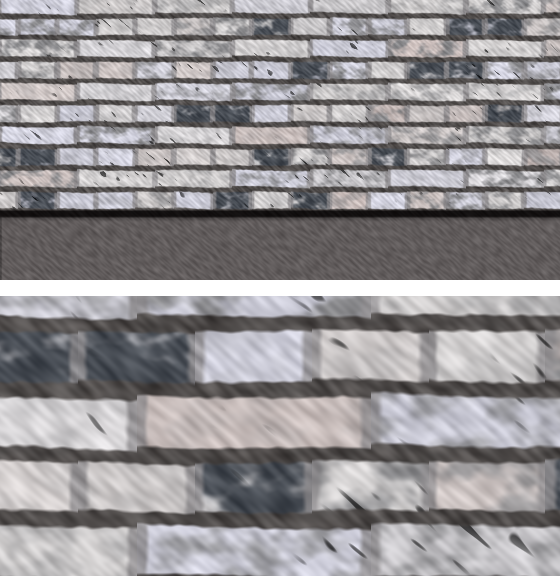
Top: the whole. Bottom: its middle third, enlarged.
Reproduce this texture procedurally as a WebGL 1 fragment shader.

```glsl
precision highp float;

uniform vec2 u_resolution;

// Layout, in canvas heights
const float PANEL_TOP = 0.224;
const float LEDGE_TOP = 0.249;
const float WALL_BASE = 0.2455;
const float ROW_PITCH = 0.0775;
const float MORTAR_WIDTH = 0.0185;
const float JOINT_WIDTH = 0.017;
const float LONG_PITCH = 0.278;
const float LONG_SHIFT = -0.004;
const float SHORT_SHIFT = 0.065;
const float BRICK_TILT = 0.022;
const float WAVINESS = 0.006;

// Wear
const float DARK_SHARE = 0.15;
const float STREAK_STRENGTH = 0.17;
const float FLECK_STRENGTH = 0.6;
const vec2 STREAK_DIR = vec2(0.75, -0.66);

// Colours
const vec3 COOL_BRICK = vec3(0.83, 0.83, 0.88);
const vec3 PALE_BRICK = vec3(0.85, 0.84, 0.84);
const vec3 WARM_BRICK = vec3(0.79, 0.74, 0.73);
const vec3 GREY_WEAR = vec3(0.53, 0.53, 0.54);
const vec3 SLATE = vec3(0.28, 0.30, 0.33);
const vec3 JOINT = vec3(0.55, 0.54, 0.55);
const vec3 MORTAR = vec3(0.31, 0.295, 0.29);
const vec3 PANEL = vec3(0.38, 0.36, 0.36);
const vec3 LEDGE = vec3(0.07, 0.06, 0.06);

float hash(vec2 p) {
  vec3 q = fract(p.xyx * vec3(0.1031, 0.1030, 0.0973));
  q += dot(q, q.yzx + 33.33);
  return fract((q.x + q.y) * q.z);
}

float cornerSlope(vec2 cell, vec2 offset) {
  float angle = 6.2832 * hash(cell);
  return dot(vec2(cos(angle), sin(angle)), offset);
}

// Gradient noise, about -0.7 to 0.7
float noise(vec2 p) {
  vec2 i = floor(p), f = p - i;
  vec2 w = f * f * f * (f * (f * 6.0 - 15.0) + 10.0);
  vec2 e = vec2(1.0, 0.0);
  float low = mix(cornerSlope(i, f), cornerSlope(i + e.xy, f - e.xy), w.x);
  float high = mix(cornerSlope(i + e.yx, f - e.yx), cornerSlope(i + e.xx, f - e.xx), w.x);
  return mix(low, high, w.y);
}

float fbm(vec2 p) {
  float sum = 0.0, amplitude = 0.6;
  for (int i = 0; i < 3; i++) {
    sum += amplitude * noise(p);
    p = p * 2.03 + 17.0;
    amplitude *= 0.5;
  }
  return sum;
}

// Coverage of a band of half size h around zero
float band(float d, float h, float softness) {
  return 1.0 - smoothstep(-softness, softness, abs(d) - h);
}

vec3 brickColor(vec2 id, vec2 p, float isShort) {
  float tint = hash(id + 3.0);
  vec3 color = mix(COOL_BRICK, PALE_BRICK, smoothstep(0.2, 0.6, tint));
  color = mix(color, WARM_BRICK, smoothstep(0.75, 1.0, tint));
  color *= 0.94 + 0.09 * hash(id + 11.0);

  // Grey mottling, stronger on some bricks
  float mottle = fbm(p * vec2(15.0, 23.0) + id * 7.3);
  float worn = 0.2 + 0.8 * smoothstep(0.4, 0.9, hash(id + 23.0));
  color = mix(color, GREY_WEAR, worn * smoothstep(-0.2, 0.25, mottle));

  // Occasional slate headers
  float dark = isShort * step(1.0 - DARK_SHARE, hash(id + 41.0));
  return mix(color, SLATE, dark * smoothstep(-0.5, 0.05, mottle));
}

vec3 wall(vec2 p, float fleck, float pixel) {
  vec2 q = p + vec2(0.0, WAVINESS * noise(p * vec2(5.0, 9.0)));
  float row = floor((q.y - WALL_BASE) / ROW_PITCH);
  float isShort = 1.0 - mod(row, 2.0);
  float pitch = LONG_PITCH * mix(1.0, 0.5, isShort);
  float x = q.x - mix(LONG_SHIFT, SHORT_SHIFT, isShort);
  vec2 id = vec2(floor(x / pitch), row) + 20.0;

  // Position from the brick centre, with a slight tilt and rough edge
  vec2 local = vec2(mod(x, pitch) - 0.5 * pitch,
                    q.y - WALL_BASE - (row + 0.5) * ROW_PITCH);
  local.y += BRICK_TILT * local.x;
  local += 0.003 * noise(p * 60.0);
  vec2 halfSize = 0.5 * vec2(pitch - JOINT_WIDTH, ROW_PITCH - MORTAR_WIDTH);
  halfSize.x -= 0.004 * hash(id + 57.0);

  vec3 brick = brickColor(id, p, isShort);
  vec3 joint = mix(JOINT, brick, 0.2);
  vec3 color = mix(joint, brick, band(local.x, halfSize.x, max(pixel, 0.004)));
  color *= 1.0 - FLECK_STRENGTH * fleck;
  vec3 mortar = MORTAR * (1.0 + 0.25 * noise(p * vec2(30.0, 80.0)));
  return mix(mortar, color, band(local.y, halfSize.y, max(pixel, 0.0025)));
}

void main() {
  vec2 p = gl_FragCoord.xy / u_resolution.y;
  float pixel = 1.0 / u_resolution.y;

  // Slanted streaks and sparse dark flecks
  vec2 slant = vec2(dot(p, STREAK_DIR), dot(p, vec2(-STREAK_DIR.y, STREAK_DIR.x)));
  float streak = noise(slant * vec2(24.0, 110.0));
  float fleck = smoothstep(0.34, 0.48, noise(slant * vec2(19.0, 75.0) + 37.0));
  fleck *= smoothstep(0.0, 0.2, noise(p * 6.0 + 71.0));

  // Plain panel with a shaded left edge
  vec3 panel = PANEL * (1.0 + 0.08 * noise(p * 45.0));
  panel *= mix(0.72, 1.0, smoothstep(0.003, 0.01, p.x));
  panel *= 1.0 - 0.25 * smoothstep(PANEL_TOP - 0.018, PANEL_TOP, p.y);

  float above = smoothstep(-pixel, pixel, p.y - 0.5 * (PANEL_TOP + LEDGE_TOP));
  vec3 color = mix(panel, wall(p, fleck, pixel), above);
  color += STREAK_STRENGTH * streak * mix(0.6, 1.0, above);

  // Dark ledge between wall and panel
  float ledge = band(p.y - 0.5 * (PANEL_TOP + LEDGE_TOP),
                     0.5 * (LEDGE_TOP - PANEL_TOP), max(pixel, 0.005));
  color = mix(color, LEDGE + 0.04 * streak, ledge);
  gl_FragColor = vec4(clamp(color, 0.0, 1.0), 1.0);
}
```
